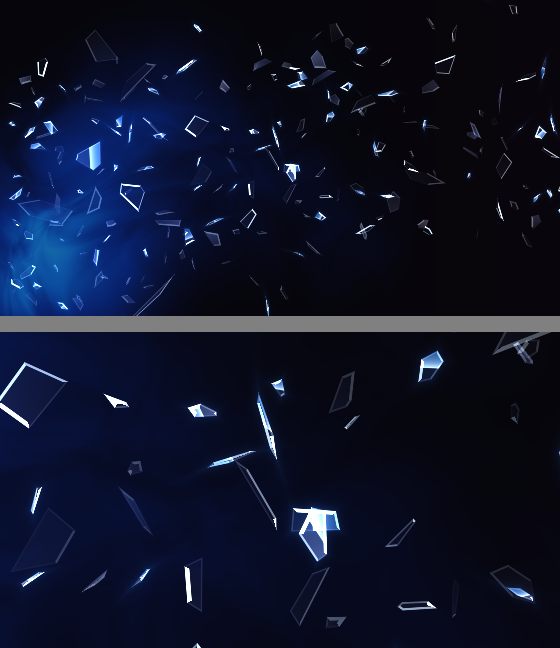
Top: the whole. Bottom: its middle third, enlarged.
Write a Shadertoy shader that draws this background.

```glsl
#define SHARD_DENSITY 0.82
#define EDGE_WIDTH 0.0013
#define EDGE_GAIN 1.25
#define FILL_GAIN 0.46
#define GLARE_RATE 0.30
#define WIRE_RATE 0.34
#define HAZE_GAIN 0.95
#define BASE vec3(0.024, 0.020, 0.042)
#define NAVY vec3(0.030, 0.062, 0.210)
#define BLUE vec3(0.030, 0.135, 0.440)
#define AZURE vec3(0.045, 0.310, 0.640)
#define ICE vec3(0.860, 0.960, 1.000)

const float TAU = 6.2831853;

float hash(vec2 c) {
    vec3 q = fract(c.xyx * 0.1031);
    q += dot(q, q.yzx + 33.33);
    return fract((q.x + q.y) * q.z);
}

// The k-th random value of a cell
float rnd(vec2 cell, float k) {
    return hash(cell + k * vec2(37.0, 91.0) + 11.5);
}

mat2 rotation(float a) {
    float c = cos(a), s = sin(a);
    return mat2(c, s, -s, c);
}

// Layered warped sines, about -1 to 1
float smoke(vec2 p) {
    float sum = 0.0, amp = 0.5;
    vec2 q = p * 8.0;
    for (int i = 0; i < 6; i++) {
        q = rotation(1.1) * q + 0.8 * sin(q.yx * 0.8 + float(i));
        sum += amp * sin(q.x + 1.3 * sin(q.y));
        q *= 1.7;
        amp *= 0.62;
    }
    return sum;
}

float blob(vec2 p, vec2 centre, float spread) {
    vec2 d = p - centre;
    return exp(-dot(d, d) / spread);
}

vec3 haze(vec2 p) {
    float h = 0.90 * blob(p, vec2(0.17, 0.22), 0.080)
            + 0.25 * blob(p, vec2(0.02, 0.04), 0.020)
            + 0.43 * blob(p, vec2(0.48, 0.52), 0.120)
            + 0.15 * blob(p, vec2(1.08, 0.20), 0.050)
            + 0.09 * blob(p, vec2(1.00, 0.60), 0.120);
    h *= HAZE_GAIN * (0.95 + 0.36 * smoke(p));
    vec3 col = mix(BASE, NAVY, smoothstep(0.03, 0.36, h));
    col = mix(col, BLUE, smoothstep(0.25, 0.64, h));
    col = mix(col, AZURE, smoothstep(0.55, 1.0, h));
    col += vec3(0.04, 0.12, 0.03) * smoothstep(0.85, 1.25, h);
    return col + vec3(0.012, 0.0, 0.004) * smoothstep(1.0, 1.8, p.x);
}

// Light of one glass splinter; q is relative to its centre
vec3 splinter(vec2 q, vec2 id, float size, float px) {
    q = rotation(TAU * rnd(id, 1.0)) * q;
    float slim = rnd(id, 2.0);
    vec2 extent = size * vec2(1.0, mix(0.11, 0.75, slim * sqrt(slim)));
    float sides = 4.0 + floor(2.0 * rnd(id, 3.0));

    // Convex outline from half planes, remembering the nearest side
    float d = -1.0, side = 0.0;
    for (float k = 0.0; k < sides; k++) {
        float a = TAU * (k + 0.6 * (rnd(id, 10.0 + k) - 0.5)) / sides;
        vec2 n = vec2(cos(a), sin(a)) / extent;
        float plane = (dot(q, n) - 0.4 - 0.5 * rnd(id, 20.0 + k)) / length(n);
        if (plane > d) { d = plane; side = k; }
    }
    float inside = smoothstep(px, -px, d);
    float glare = step(rnd(id, 6.0), GLARE_RATE);
    float wire = step(rnd(id, 9.0), WIRE_RATE);

    // Translucent body, nearly clear in wire-like splinters
    vec3 tint = mix(vec3(0.34, 0.42, 0.66), vec3(0.52, 0.50, 0.58), rnd(id, 4.0));
    float body = rnd(id, 5.0) * mix(1.0, 0.35, wire);
    float slope = 0.8 + 0.45 * q.x / size;
    vec3 light = tint * inside * slope * FILL_GAIN * (0.10 + body * body);

    // Slanted streak that catches the lamp, fading across the glass
    float a = TAU * rnd(id, 7.0);
    float cut = dot(q, vec2(cos(a), sin(a))) + extent.y * (0.5 * rnd(id, 8.0) - 0.1);
    float facet = inside * smoothstep(-px, px, cut);
    float streak = exp(-max(cut, 0.0) / (0.50 * extent.y + 0.002));
    vec3 sheen = mix(vec3(0.06, 0.34, 0.66), ICE, streak);
    light += glare * facet * sheen * mix(0.45, 1.0, streak);

    // Rim, each side lit differently
    float lit = rnd(id, 30.0 + side);
    float width = EDGE_WIDTH * (0.45 + 1.3 * lit * lit * lit);
    float rim = smoothstep(width + px, width - px * 0.5, abs(d + width));
    float power = mix(0.25, 1.0, max(glare, wire)) * (0.15 + 0.9 * lit * lit);
    light += rim * power * EDGE_GAIN * mix(tint, ICE, smoothstep(0.1, 0.7, lit));
    light += glare * vec3(0.02, 0.06, 0.12) * exp(-max(d, 0.0) * 240.0);
    return light;
}

// Scattered splinters, one per occupied cell
vec3 shardLayer(vec2 p, float pitch, float share, float seed, float px) {
    vec3 light = vec3(0.0);
    vec2 home = floor(p / pitch);
    for (int j = -1; j <= 1; j++)
    for (int i = -1; i <= 1; i++) {
        vec2 cell = home + vec2(i, j);
        vec2 id = cell + seed;
        vec2 centre = pitch * (cell + 0.15 + 0.7 * vec2(rnd(id, 40.0), rnd(id, 41.0)));
        // Rising diagonal swarm, thin at its borders
        float swarm = smoothstep(0.52, 0.26, abs(centre.y - 0.34 - 0.19 * centre.x));
        swarm *= mix(1.0, 0.5, smoothstep(1.3, 1.7, centre.x));
        if (rnd(id, 42.0) > share * swarm * SHARD_DENSITY) continue;
        float grow = rnd(id, 43.0);
        light += splinter(p - centre, id, pitch * mix(0.18, 0.45, grow * grow), px);
    }
    return light;
}

void mainImage(out vec4 fragColor, in vec2 fragCoord) {
    float px = 0.65 / iResolution.y;
    vec2 p = fragCoord / iResolution.y;
    vec3 col = haze(p);
    col += shardLayer(p, 0.070, 0.50, 210.0, px);
    col += shardLayer(p, 0.110, 0.90, 57.0, px);
    col += shardLayer(p, 0.180, 0.65, 130.0, px);
    fragColor = vec4(min(col, 1.0), 1.0);
}
```
